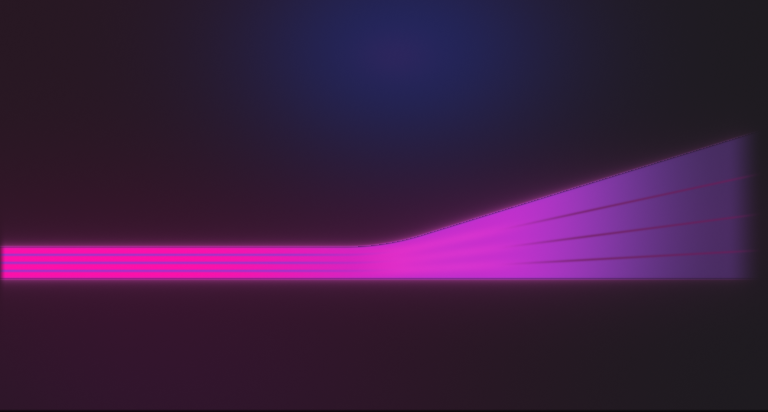
This background is drawn by a WebGL 2 fragment shader. Its source:

```glsl
#version 300 es
precision highp float;

uniform vec2 u_resolution;
out vec4 fragColor;

#define BEAM_BOTTOM 0.323
#define BEAM_HEIGHT 0.078
#define FAN_START 0.5
#define FAN_SLOPE 0.575
#define BEND_WIDTH 0.05
#define STRANDS 4
#define SPREAD_POWER 1.25
#define STRAND_WIDTH 0.0034
#define GLOW_REACH 0.020

const vec3 HOT_PINK = vec3(1.00, 0.06, 0.66);
const vec3 ORCHID = vec3(0.77, 0.18, 0.80);
const vec3 VIOLET = vec3(0.62, 0.34, 0.94);
const vec3 EDGE_PURPLE = vec3(0.58, 0.22, 0.80);
const vec3 WINE = vec3(0.42, 0.11, 0.34);

// Flat before the bend, a parabola through it, straight after it
float hinge(float x) {
    float d = x - FAN_START;
    float t = clamp(d + BEND_WIDTH, 0.0, 2.0 * BEND_WIDTH);
    return t * t / (4.0 * BEND_WIDTH) + max(d - BEND_WIDTH, 0.0);
}

// Height of a strand boundary; k runs from 0 (bottom) to 1 (top)
float strandHeight(float x, float k) {
    return BEAM_BOTTOM + BEAM_HEIGHT * k + FAN_SLOPE * hinge(x) * pow(k, SPREAD_POWER);
}

float blob(vec2 p, vec2 center, vec2 radius) {
    vec2 q = (p - center) / radius;
    return exp(-dot(q, q));
}

float hash(vec2 p) {
    return fract(sin(dot(p, vec2(12.99, 78.23))) * 43758.5);
}

vec3 backdrop(vec2 uv) {
    vec3 col = mix(vec3(0.155, 0.093, 0.135), vec3(0.118, 0.105, 0.125),
                   smoothstep(0.45, 1.0, uv.x));
    col += vec3(0.050, -0.010, 0.025) * blob(uv, vec2(0.12, 0.38), vec2(0.42, 0.25));
    col += vec3(0.030, -0.008, 0.035) * blob(uv, vec2(0.22, 0.05), vec2(0.35, 0.25));
    col += vec3(0.080, -0.005, 0.060) * blob(uv, vec2(0.68, 0.44), vec2(0.28, 0.17));
    col = mix(col, vec3(0.135, 0.150, 0.375),
              0.95 * blob(uv, vec2(0.525, 0.885), vec2(0.215, 0.29)));
    col += vec3(0.035, 0.0, 0.0) * blob(uv, vec2(0.515, 0.865), vec2(0.05, 0.06));
    return col;
}

vec3 beamColor(float x) {
    vec3 col = mix(HOT_PINK, ORCHID, smoothstep(0.22, 0.62, x));
    return mix(col, VIOLET, smoothstep(0.62, 0.92, x));
}

void main() {
    vec2 uv = gl_FragCoord.xy / u_resolution;
    float aspect = u_resolution.x / u_resolution.y;
    float pixel = 1.0 / u_resolution.y;
    vec3 col = backdrop(uv);

    // Signed distance to the beam, positive outside
    float top = strandHeight(uv.x, 1.0);
    float bend = smoothstep(-BEND_WIDTH, BEND_WIDTH, uv.x - FAN_START);
    float slope = FAN_SLOPE * bend / aspect;
    float above = (uv.y - top) * inversesqrt(1.0 + slope * slope);
    float below = BEAM_BOTTOM - uv.y;
    float dist = max(above, below);

    float fade = mix(1.0, 0.30, smoothstep(0.64, 0.95, uv.x));
    float ends = (1.0 - smoothstep(0.945, 0.995, uv.x)) * smoothstep(-0.004, 0.008, uv.x);

    // Soft halo around the beam
    float outside = max(dist, 0.0);
    float halo = 0.42 * exp(-outside / (0.4 * GLOW_REACH))
               + 0.13 * exp(-outside / (1.6 * GLOW_REACH));
    col += vec3(0.62, 0.20, 0.55) * halo * fade * ends * step(0.0, dist);

    // Beam body with a violet rim
    vec3 beam = beamColor(uv.x);
    float rim = exp(-abs(dist) / 0.0035);
    beam = mix(beam, EDGE_PURPLE, 0.6 * rim);

    // Strand boundaries: purple, then bright streaks, then dark wine lines
    float farPart = smoothstep(0.64, 0.78, uv.x);
    float streakPart = smoothstep(0.45, 0.53, uv.x) * (1.0 - smoothstep(0.60, 0.72, uv.x));
    float nearPart = 1.0 - smoothstep(0.36, 0.54, uv.x);
    float lines = 0.0;
    float streaks = 0.0;
    for (int i = 1; i < STRANDS; i++) {
        float k = float(i) / float(STRANDS);
        float d = uv.y - strandHeight(uv.x, k);
        float w = max(STRAND_WIDTH, 0.7 * pixel);
        lines += exp(-d * d / (w * w));
        streaks += exp(-d * d / (16.0 * w * w));
    }
    beam = mix(beam, EDGE_PURPLE, 0.85 * min(lines, 1.0) * nearPart);
    beam += vec3(0.07, 0.02, 0.01) * streaks * streakPart;

    float body = 1.0 - smoothstep(-0.0025 - pixel, 0.0025 + pixel, dist);
    col = mix(col, beam, body * fade * ends);
    col = mix(col, WINE, 0.6 * min(lines, 1.0) * farPart * body * ends);

    // Dark lower border and fine dither
    col *= mix(0.35, 1.0, smoothstep(0.001, 0.008, uv.y));
    col += (hash(gl_FragCoord.xy) - 0.5) / 255.0;
    fragColor = vec4(clamp(col, 0.0, 1.0), 1.0);
}
```
